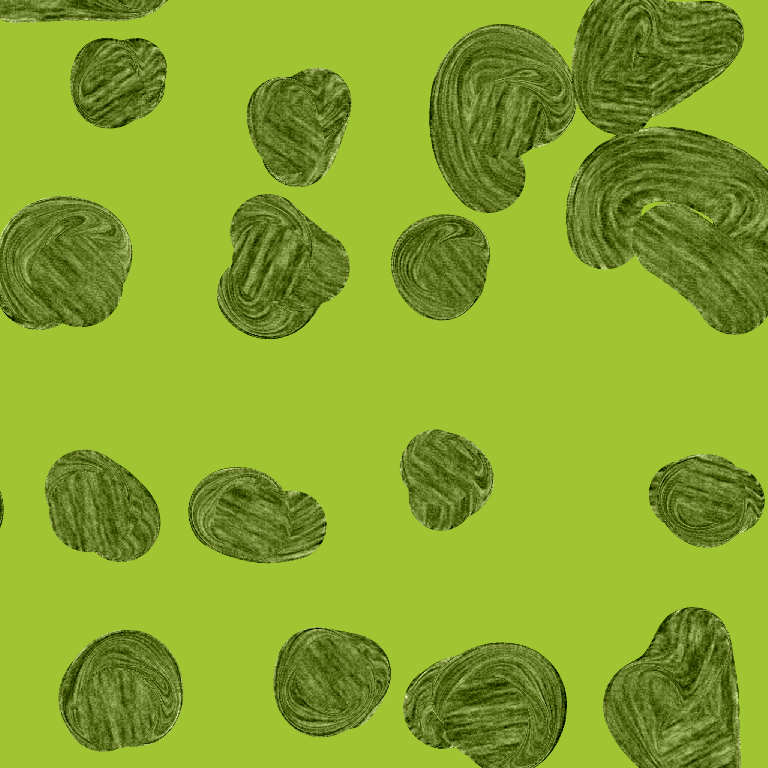
A Shadertoy shader for this pattern:

```glsl
// Olive dollops of thick, curled, bristle-combed paint scattered on a flat lime ground.

#define CELLS 4.0          // dollops per canvas side
#define JITTER 0.45        // scatter of dollops inside their cells
#define BRUSH_MIN 0.039    // brush radius range
#define BRUSH_MAX 0.056
#define CURL_MIN 0.030     // curl radius range
#define CURL_MAX 0.122
#define BRISTLE 0.0042     // width of one bristle groove
#define RELIEF 0.36        // contrast of the grooves
#define GRAIN 0.17         // contrast of the fine speckle
#define SEED 7.0
#define STEPS 44           // samples along one stroke

const vec3 LIME  = vec3(0.63, 0.77, 0.20);
const vec3 OLIVE = vec3(0.385, 0.465, 0.15);
const vec2 LIGHT = vec2(-0.6, 0.8);

struct Stroke {
    vec2 center, tail;
    float curl, squash, start, turn, tilt, brush;
};

float hash(vec2 p) {
    return fract(sin(dot(p, vec2(127.1, 311.7))) * 43758.5453);
}

float noise(vec2 p) {
    vec2 i = floor(p), f = fract(p);
    f = f * f * (3.0 - 2.0 * f);
    return mix(mix(hash(i), hash(i + vec2(1, 0)), f.x),
               mix(hash(i + vec2(0, 1)), hash(i + vec2(1, 1)), f.x), f.y);
}

vec2 polar(float angle) {
    return vec2(cos(angle), sin(angle));
}

Stroke makeStroke(vec2 cell) {
    vec2 key = cell + SEED;
    float size = hash(key + 31.3);
    Stroke s;
    s.center = (cell + 0.5 + JITTER * (vec2(hash(key), hash(key + 17.7)) - 0.5)) / CELLS;
    s.curl = mix(CURL_MIN, CURL_MAX, size * size);
    s.squash = mix(0.55, 0.95, hash(key + 5.1));
    s.start = 6.2832 * hash(key + 9.4);
    s.turn = mix(4.2, 7.5, hash(key + 13.9)) * (hash(key + 2.6) < 0.5 ? -1.0 : 1.0);
    s.tilt = 3.1416 * hash(key + 21.2);
    s.brush = mix(BRUSH_MIN, BRUSH_MAX, hash(key + 43.8));
    s.tail = 0.3 * hash(key + 53.5) * polar(6.2832 * hash(key + 61.1));
    return s;
}

// Brush position at t in 0..1: a straight tail that winds into a squashed spiral
vec2 path(Stroke s, float t) {
    float a = s.start + s.turn * t;
    vec2 q = (1.0 - 0.55 * t) * vec2(cos(a), s.squash * sin(a));
    q += 0.2 * vec2(cos(2.3 * a), sin(1.7 * a));
    vec2 axis = polar(s.tilt);
    q = s.curl * (q.x * axis + q.y * vec2(-axis.y, axis.x));
    return s.center + q + s.tail * max(0.25 - t, 0.0);
}

// Olive shade left by the brush that last passed p at time t
vec3 paint(Stroke s, vec2 p, float t, float edge) {
    vec2 d = p - path(s, t);
    vec2 along = normalize(path(s, t + 0.01) - path(s, t - 0.01) + 1e-6);
    vec2 across = vec2(-along.y, along.x);
    vec2 q = vec2(dot(d, across), dot(d, along) + t * s.curl * abs(s.turn));
    q += s.start * 3.0;
    float coarse = noise(q / vec2(BRISTLE, 0.040)) - 0.5;
    float fine = noise(q / vec2(0.55 * BRISTLE, 0.009)) - 0.5;
    float speck = hash(floor(p * 512.0)) - 0.5;
    float lit = 0.6 + 0.55 * abs(dot(across, LIGHT));
    float rim = 1.0 + 0.8 * smoothstep(-0.007, 0.0, edge);
    float shade = RELIEF * lit * (coarse + 0.6 * fine) + GRAIN * speck;
    return OLIVE + rim * shade;
}

// Lays one dollop over the colour beneath it
vec3 layStroke(vec3 color, Stroke s, vec2 p, float px) {
    float reach = 1.25 * s.curl + s.brush + 0.25 * length(s.tail) + px;
    if (distance(p, s.center) > reach) return color;

    // Walk back from the end; the first disc that covers p is the top layer
    float edge = 1.0, hit = -1.0, dt = 1.0 / float(STEPS);
    for (int i = 0; i <= STEPS; i++) {
        float t = 1.0 - float(i) * dt;
        float d = distance(p, path(s, t)) - s.brush;
        edge = min(edge, d);
        if (hit < 0.0 && d < px) hit = t;
    }
    if (hit < 0.0) return color;

    // Refine the moment the brush left p
    float inside = hit, outside = min(hit + dt, 1.0);
    for (int i = 0; i < 7; i++) {
        float mid = 0.5 * (inside + outside);
        if (distance(p, path(s, mid)) < s.brush + px) inside = mid;
        else outside = mid;
    }
    float cover = 1.0 - smoothstep(-0.5 * px, 0.5 * px, edge);
    return mix(color, paint(s, p, inside, edge), cover);
}

void mainImage(out vec4 fragColor, in vec2 fragCoord) {
    float px = 1.0 / min(iResolution.x, iResolution.y);
    vec2 p = fragCoord * px;
    vec2 home = floor(p * CELLS);
    vec3 color = LIME;
    // Absolute row and column order keeps the overlaps consistent
    for (int y = -1; y <= 1; y++)
        for (int x = -1; x <= 1; x++)
            color = layStroke(color, makeStroke(home + vec2(x, y)), p, px);
    fragColor = vec4(clamp(color, 0.0, 1.0), 1.0);
}
```
